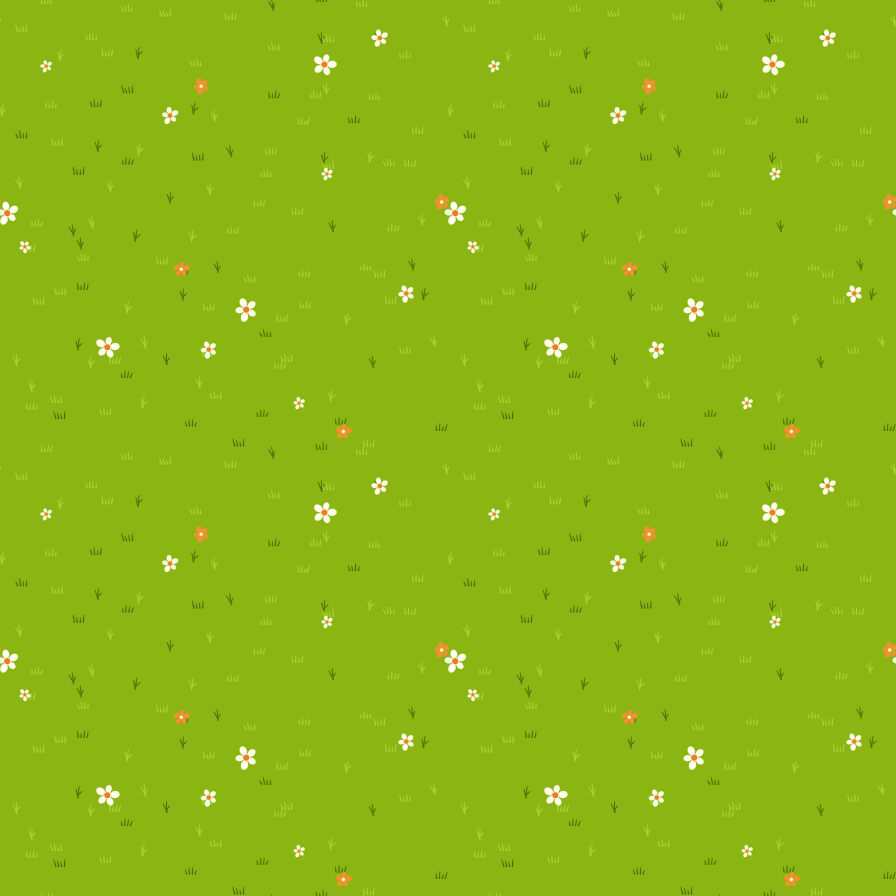
A WebGL 1 fragment shader for this texture:

```glsl
precision highp float;
// Flat green meadow with scattered grass tufts, white daisies and orange blossoms, repeated 2 by 2.

uniform vec2 u_resolution;

const float REPEATS = 2.0;          // tiles across and down
const float GRASS_CELLS = 11.0;     // grass cells per tile side
const float FLOWER_CELLS = 4.0;     // flower cells per tile side
const float GRASS_SEED = 17.0;
const float FLOWER_SEED = 63.0;
const float GRASS_SHARE = 0.88;     // share of grass cells in use
const float DARK_SHARE = 0.36;
const float SPRIG_SHARE = 0.42;

// Sizes are fractions of one tile
const float BLADE_HALF_WIDTH = 0.0017;
const float BLADE_GAP = 0.0065;
const float TUFT_HEIGHT = 0.015;
const float SPRIG_HEIGHT = 0.024;
const vec4 FLOWER_RADII = vec4(0.0255, 0.0190, 0.0135, 0.0175); // large, medium, small, orange

const vec3 MEADOW = vec3(0.540, 0.710, 0.070);
const vec3 LIGHT_BLADE = vec3(0.660, 0.825, 0.190);
const vec3 DARK_BLADE = vec3(0.310, 0.460, 0.040);
const vec3 WHITE_PETAL = vec3(1.000, 0.995, 0.930);
const vec3 CREAM = vec3(0.960, 0.960, 0.780);
const vec3 ORANGE_PETAL = vec3(0.950, 0.570, 0.190);
const vec3 ORANGE_HEART = vec3(0.930, 0.490, 0.130);

const float TAU = 6.2831853;
const float SECTOR = TAU / 5.0;

vec4 hash4(vec2 cell) {
  vec4 p = fract(cell.xyxy * vec4(0.1031, 0.1030, 0.0973, 0.1099));
  p += dot(p, p.wzxy + 33.33);
  return fract((p.xxyz + p.yzzw) * p.zywx);
}

float coverage(float dist, float pixel) {
  return clamp(0.5 - dist / pixel, 0.0, 1.0);
}

// Distance to a blade that narrows from root to tip
float blade(vec2 p, vec2 root, vec2 tip) {
  vec2 axis = tip - root;
  float t = clamp(dot(p - root, axis) / dot(axis, axis), 0.0, 1.0);
  return length(p - root - axis * t) - BLADE_HALF_WIDTH * (1.0 - 0.4 * t);
}

// Low row of four blades
float tuft(vec2 p, vec4 rnd) {
  float dist = 1.0;
  for (int i = 0; i < 4; i++) {
    float side = float(i) - 1.5;
    float height = TUFT_HEIGHT * (0.75 + 0.25 * sin(float(i) * 2.3 + rnd.x * TAU));
    vec2 root = vec2(side * BLADE_GAP, 0.0);
    dist = min(dist, blade(p, root, root + vec2(side * 0.0015 + (rnd.y - 0.5) * 0.006, height)));
  }
  return dist;
}

// Upright stem with a leaf on each side
float sprig(vec2 p, vec4 rnd) {
  float dist = 1.0;
  for (int i = 0; i < 3; i++) {
    float side = float(i) - 1.0;
    float leaf = abs(side);
    float lean = (rnd.x - 0.5) * 0.008;
    vec2 root = vec2(0.0, leaf * (0.004 + 0.002 * side));
    vec2 tip = vec2(side * 0.007 + lean, SPRIG_HEIGHT * (1.0 - leaf * (0.32 + 0.1 * side)));
    dist = min(dist, blade(p, root, tip));
  }
  return dist;
}

vec3 drawGrass(vec3 color, vec2 p, vec4 rnd, vec4 look, float pixel) {
  float dist = look.x < SPRIG_SHARE ? sprig(p, rnd) : tuft(p, rnd);
  vec3 tint = look.y < DARK_SHARE ? DARK_BLADE : LIGHT_BLADE;
  return mix(color, tint, coverage(dist, pixel) * step(look.z, GRASS_SHARE));
}

// Five rounded petals around a heart; kind 0 to 2 is white, 3 is orange
vec3 drawFlower(vec3 color, vec2 p, float kind, float spin, float pixel) {
  float orange = step(2.5, kind);
  float radius = dot(FLOWER_RADII, vec4(equal(vec4(kind), vec4(0.0, 1.0, 2.0, 3.0))));
  float angle = mod(atan(p.y, p.x) + spin * TAU, TAU);
  float index = floor(angle / SECTOR);
  float local = angle - (index + 0.5) * SECTOR;
  float growth = 1.0 + 0.09 * sin(index * 2.4 + spin * 20.0);
  vec2 q = length(p) / (radius * growth) * vec2(cos(local), sin(local));
  vec2 size = vec2(0.38, mix(0.29, 0.34, orange));
  float petal = (length((q - vec2(0.62, 0.0)) / size) - 1.0) * size.y * radius;
  petal = min(petal, length(p) - 0.35 * radius);
  float heart = length(p) - radius * mix(0.27, 0.22, orange);
  vec3 white = mix(WHITE_PETAL, CREAM, 0.3 * kind * smoothstep(0.9, 0.3, length(q)));
  color = mix(color, mix(white, ORANGE_PETAL, orange), coverage(petal, pixel));
  return mix(color, mix(ORANGE_HEART, CREAM, orange), coverage(heart, pixel));
}

void main() {
  vec2 tile = fract(gl_FragCoord.xy / u_resolution * REPEATS);
  float pixel = REPEATS / min(u_resolution.x, u_resolution.y);
  vec3 color = MEADOW;

  // Grass, one jittered plant per wrapped cell
  for (int i = 0; i < 9; i++) {
    vec2 cell = floor(tile * GRASS_CELLS) + vec2(mod(float(i), 3.0), floor(float(i) / 3.0)) - 1.0;
    vec2 id = mod(cell, GRASS_CELLS) + GRASS_SEED;
    vec4 rnd = hash4(id);
    color = drawGrass(color, tile - (cell + rnd.zw) / GRASS_CELLS, rnd, hash4(id + 41.0), pixel);
  }

  // Flowers, an even share of each kind
  for (int i = 0; i < 9; i++) {
    vec2 cell = floor(tile * FLOWER_CELLS) + vec2(mod(float(i), 3.0), floor(float(i) / 3.0)) - 1.0;
    vec2 id = mod(cell, FLOWER_CELLS);
    vec4 rnd = hash4(id + FLOWER_SEED);
    float kind = mod(id.x + 2.0 * id.y, 4.0);
    color = drawFlower(color, tile - (cell + rnd.xy) / FLOWER_CELLS, kind, rnd.z, pixel);
  }

  gl_FragColor = vec4(color, 1.0);
}
```
